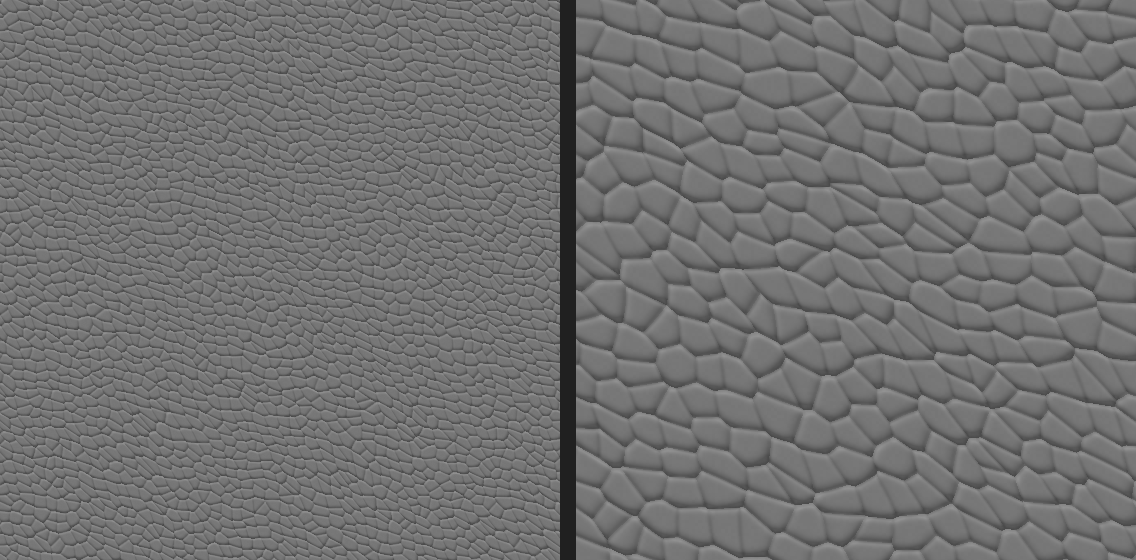
Left, the full canvas; right, a detail of the centre.
Reproduce this texture map procedurally as a Shadertoy shader.

```glsl
// Grey pebbled leather: skewed rows of embossed cells lit from above.

vec2 hash2(vec2 p) {
    vec3 q = fract(p.xyx * vec3(0.1031, 0.1030, 0.0973));
    q += dot(q, q.yzx + 33.33);
    return fract((q.xx + q.yz) * q.zy);
}

// Scattered centre of one pebble, in grid units
vec2 pebbleCentre(vec2 cell) {
    return cell + 0.5 + 0.8 * (hash2(cell) - 0.5);
}

// x: slope towards the light, y: depth of the crease
vec2 pebbleRelief(vec2 p) {
    // Find the pebble that owns this point
    vec2 home = floor(p), owner = home, toOwner = vec2(0.0);
    float nearest = 1e3;
    for (int j = -1; j <= 1; j++)
    for (int i = -1; i <= 1; i++) {
        vec2 cell = home + vec2(i, j);
        vec2 r = pebbleCentre(cell) - p;
        if (dot(r, r) < nearest) {
            nearest = dot(r, r);
            owner = cell;
            toOwner = r;
        }
    }

    // Add up the rounded shoulders along its borders
    vec2 light = vec2(-0.08, 1.0);
    float slope = 0.0, border = 1.0;
    for (int j = -2; j <= 2; j++)
    for (int i = -2; i <= 2; i++) {
        if (i == 0 && j == 0) continue;
        vec2 r = pebbleCentre(owner + vec2(i, j)) - p;
        vec2 normal = normalize(r - toOwner);
        float d = dot(0.5 * (r + toOwner), normal);
        float facing = dot(normal, light);
        float width = facing > 0.0 ? 0.15 : 0.19;
        slope += facing * smoothstep(-0.03, 0.09, d) * exp(-d * d / (width * width));
        border = min(border, d);
    }
    return vec2(slope, exp(-border * border / 0.005));
}

void mainImage(out vec4 fragColor, in vec2 fragCoord) {
    vec2 uv = fragCoord / iResolution.y;

    // Rows fall to the right, seams lean to the left, both wander a little
    vec2 p = vec2(uv.x + 0.24 * uv.y, uv.y + 0.2 * uv.x) * vec2(50.0, 56.0);
    p += 0.3 * sin(p.yx * vec2(0.43, 0.37) + 1.7 * sin(p * 0.19));
    p += 0.12 * sin(p.yx * vec2(1.3, 1.1) + 2.0);

    vec2 relief = pebbleRelief(p);
    float slope = clamp(relief.x, -1.0, 1.0);
    float grey = 0.467 + slope * (slope > 0.0 ? 0.105 : 0.125);
    grey -= 0.05 * relief.y;

    // Faint fine grain
    grey += 0.008 * (hash2(floor(uv * 512.0)).x - 0.5);
    fragColor = vec4(vec3(grey), 1.0);
}
```
